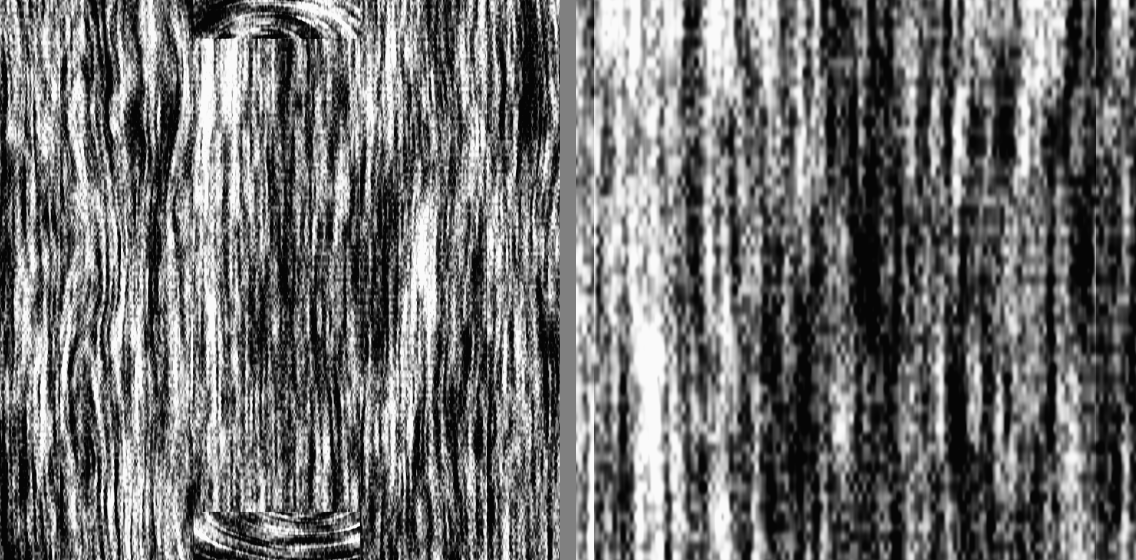
Left, the full canvas; right, a detail of the centre.
A Shadertoy shader for this texture:

```glsl
// High-contrast black and white wood: five upright planks of fine, streaky grain
// with chevron figure, and two end-grain blocks with curved growth rings.
// Stretched value noise gives the fibres; a soft threshold sets the contrast.

float hash(vec2 p) {
    return fract(sin(dot(p, vec2(127.1, 311.7))) * 43758.5453);
}

float noise(vec2 p) {
    vec2 i = floor(p), f = fract(p);
    f = f * f * (3.0 - 2.0 * f);
    return mix(mix(hash(i), hash(i + vec2(1, 0)), f.x),
               mix(hash(i + vec2(0, 1)), hash(i + vec2(1, 1)), f.x), f.y);
}

// Noise centred on zero
float grain(vec2 p) {
    return noise(p) - 0.5;
}

// Soft elliptical patch
float blob(vec2 p, vec2 center, vec2 size) {
    vec2 d = (p - center) / size;
    return exp(-dot(d, d));
}

// Light and dark areas along the planks
float patches(vec2 p) {
    float light = blob(p, vec2(0.38, 0.36), vec2(0.022, 0.24))
                + blob(p, vec2(0.75, 0.50), vec2(0.030, 0.14))
                + blob(p, vec2(0.69, 0.83), vec2(0.028, 0.17))
                + blob(p, vec2(0.13, 0.62), vec2(0.020, 0.20))
                + blob(p, vec2(0.02, 0.29), vec2(0.035, 0.03))
                + blob(p, vec2(0.235, 0.14), vec2(0.020, 0.13))
                + blob(p, vec2(0.42, 0.85), vec2(0.060, 0.07));
    float dark = blob(p, vec2(0.22, 0.75), vec2(0.040, 0.28))
               + blob(p, vec2(0.47, 0.40), vec2(0.010, 0.18))
               + blob(p, vec2(0.66, 0.35), vec2(0.030, 0.30))
               + blob(p, vec2(0.95, 0.75), vec2(0.060, 0.30))
               + blob(p, vec2(0.03, 0.18), vec2(0.040, 0.08));
    return 0.32 * light - 0.22 * dark;
}

float plankGrain(vec2 p) {
    // Plank number and the axis of its chevron figure
    float plank = step(0.107, p.x) + step(0.344, p.x) + step(0.643, p.x) + step(0.87, p.x);
    float axis = plank < 0.5 ? 0.04 : plank < 1.5 ? 0.15 : plank < 2.5 ? 0.38 : plank < 3.5 ? 0.75 : 0.92;
    vec2 shift = vec2(plank * 17.3, plank * 5.7);

    // Fibres wander sideways, most in the knotty second plank
    float bold = plank == 1.0 ? 1.0 : 0.0;
    vec2 q = p;
    q.x += (0.018 + 0.02 * bold) * grain(p * vec2(9, 4) + shift);
    q.x += (0.005 + 0.006 * bold) * grain(p * vec2(28, 13) + shift);

    float dx = q.x - axis;
    float figure = sqrt(dx * dx + 0.0001) * 55.0 + q.y * 4.0
                 + 3.0 * noise(q * vec2(12, 3) + shift);
    float rings = sin(6.2832 * figure) * exp(-abs(dx) * 9.0);

    float v = 0.48 + patches(q);
    v += (0.10 + 0.10 * bold) * rings;
    v += (0.55 + 0.40 * bold) * grain(q * vec2(75, 4) + shift);
    v += 0.45 * grain(q * vec2(16, 3.5) + shift);
    v += 0.85 * grain(q * vec2(225, 13) + shift);
    v += 0.35 * grain(q * vec2(130, 30) + shift);
    return v;
}

float endGrain(vec2 p, vec2 center) {
    vec2 d = (p - center) * vec2(1.0, 1.9);
    float r = length(d) + 0.012 * grain(p * vec2(18, 30));
    float angle = atan(d.y, d.x);
    float v = 0.30 + 0.75 * grain(vec2(r * 28.0, angle * 1.5));
    v += 0.85 * grain(vec2(r * 95.0, angle * 3.0));
    v += 0.75 * grain(p * vec2(16, 24));
    v += 0.30 * grain(p * vec2(70, 110));
    // Thin pale growth lines
    float line = abs(fract(r * 22.0) - 0.5);
    return v + 0.45 * smoothstep(0.16, 0.02, line) * noise(vec2(r * 22.0, angle * 4.0));
}

void mainImage(out vec4 fragColor, in vec2 fragCoord) {
    vec2 p = fragCoord / iResolution.xy;
    float edge = 0.7 / iResolution.y;

    // End-grain blocks cover the middle plank at the top and bottom
    float inColumn = smoothstep(-edge, edge, p.x - 0.346) * smoothstep(edge, -edge, p.x - 0.643);
    float top = smoothstep(-edge, edge, p.y - 0.931);
    float bottom = smoothstep(edge, -edge, p.y - 0.086);
    vec2 ringCenter = p.y > 0.5 ? vec2(0.48, 0.915) : vec2(0.55, 0.13);

    float tone = mix(plankGrain(p), endGrain(p, ringCenter), inColumn * (top + bottom));

    // Fine speckle over everything, then a soft threshold
    tone += 0.60 * grain(p * vec2(390, 170));
    tone = smoothstep(-0.08, 1.06, tone);
    fragColor = vec4(vec3(mix(0.02, 0.98, tone)), 1.0);
}
```
